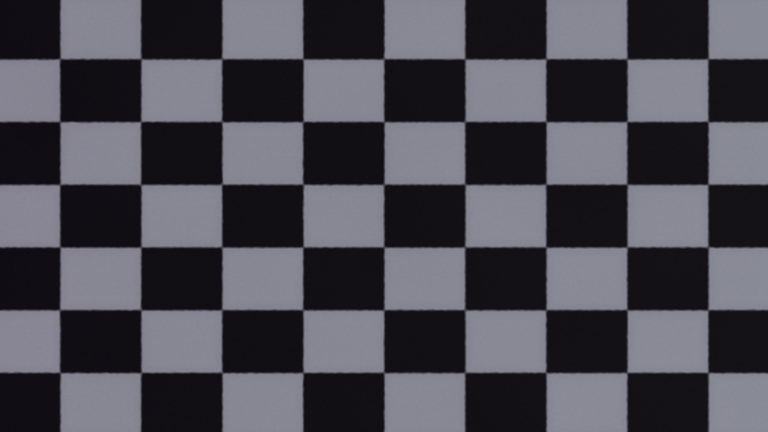
Reproduce this pattern procedurally as a WebGL 2 fragment shader.

```glsl
#version 300 es
precision highp float;

uniform vec2 u_resolution;
out vec4 fragColor;

vec2 hashGradient(vec2 cell) {
    vec3 h = fract(vec3(cell.xyx) * vec3(0.1031, 0.1030, 0.0973));
    h += dot(h, h.yzx + 33.33);
    return fract((h.xx + h.yz) * h.zy) * 2.0 - 1.0;
}

float gradientNoise(vec2 p) {
    vec2 i = floor(p), f = fract(p);
    vec2 w = f * f * f * (f * (f * 6.0 - 15.0) + 10.0);
    float a = dot(hashGradient(i), f);
    float b = dot(hashGradient(i + vec2(1, 0)), f - vec2(1, 0));
    float c = dot(hashGradient(i + vec2(0, 1)), f - vec2(0, 1));
    float d = dot(hashGradient(i + vec2(1, 1)), f - vec2(1, 1));
    return mix(mix(a, b, w.x), mix(c, d, w.x), w.y);
}

void main() {
    vec2 uv = gl_FragCoord.xy / u_resolution;
    vec2 aspect = vec2(u_resolution.x / u_resolution.y, 1.0);
    vec2 p = uv * aspect;

    // Slightly ragged edges
    vec2 wobble = 0.0016 * vec2(gradientNoise(p * 75.0), gradientNoise(p * 75.0 + 191.0));

    // Signed distance to the nearest grid line, alternating from cell to cell
    vec2 cellSize = vec2(0.1055, 0.1452);
    vec2 cell = (uv + wobble / aspect - vec2(0.0785, 0.1366)) / cellSize;
    vec2 edge = (0.5 - abs(mod(cell + 0.5, 2.0) - 1.0)) * cellSize * aspect;

    // Soft checker; dark corners bleed together a little
    float blur = max(0.0046, 0.8 / u_resolution.y);
    vec2 side = clamp(edge / blur, -1.0, 1.0);
    float light = smoothstep(0.06, 0.98, 0.5 - 0.5 * side.x * side.y);

    // Gentle drift of tone from left to right
    vec3 darkColor = mix(vec3(0.060, 0.052, 0.075), vec3(0.078, 0.070, 0.086), uv.x);
    vec3 lightColor = mix(vec3(0.530, 0.522, 0.575), vec3(0.535, 0.543, 0.588), uv.x);

    // Light cells dim slightly near their borders
    vec2 inset = abs(edge);
    lightColor *= 0.97 + 0.03 * smoothstep(0.0, 0.025, min(inset.x, inset.y));

    // Broad unevenness and fine grain
    float cloud = gradientNoise(p * 4.0 + 17.0);
    float grain = gradientNoise(p * 130.0) + 0.5 * gradientNoise(p * vec2(60.0, 210.0) + 53.0);
    vec3 color = mix(darkColor, lightColor, light);
    color += mix(0.006, 0.012, light) * cloud + mix(0.006, 0.010, light) * grain;

    fragColor = vec4(color, 1.0);
}
```
